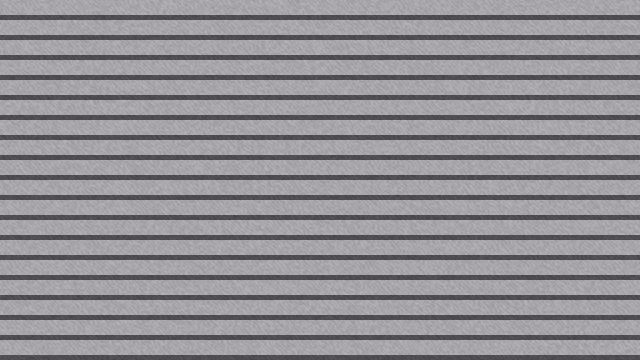
This pattern is drawn by a WebGL 1 fragment shader. Its source:

```glsl
precision highp float;
// Horizontal pinstripe cloth: pale grey bands, thin charcoal lines, fine woven grain.

uniform vec2 u_resolution;

const float STRIPES = 18.0;              // repeats down the canvas
const float LINE_SHARE = 0.25;           // dark part of each repeat
const vec3 BAND_COLOR = vec3(0.66, 0.65, 0.67);
const vec3 LINE_COLOR = vec3(0.31, 0.30, 0.32);
const vec2 GRAIN_CELLS = vec2(320.0, 180.0);
const vec2 WARP_CELLS = vec2(128.0, 72.0);
const vec2 THREADS = vec2(128.0, 72.0);  // diagonal threads across and down
const float GRAIN_AMOUNT = 0.07;
const float THREAD_AMOUNT = 0.018;
const float THREAD_WARP = 7.0;
const float TAU = 6.2831853;

float hash(vec2 p) {
  vec3 q = fract(vec3(p.xyx) * 0.1031);
  q += dot(q, q.yzx + 33.33);
  return fract((q.x + q.y) * q.z);
}

// Value noise that wraps after a whole number of cells
float wrappedNoise(vec2 uv, vec2 cells) {
  vec2 p = uv * cells;
  vec2 cell = floor(p);
  vec2 f = fract(p);
  f = f * f * (3.0 - 2.0 * f);
  vec2 lo = mod(cell, cells);
  vec2 hi = mod(cell + 1.0, cells);
  float bottom = mix(hash(lo), hash(vec2(hi.x, lo.y)), f.x);
  float top = mix(hash(vec2(lo.x, hi.y)), hash(hi), f.x);
  return mix(bottom, top, f.y);
}

// Coverage of the dark line at the foot of each repeat
float lineMask(float y) {
  float pixel = STRIPES / u_resolution.y;
  float fromCenter = abs(fract(y * STRIPES - 0.5 * LINE_SHARE + 0.5) - 0.5);
  return clamp(0.5 + (0.5 * LINE_SHARE - fromCenter) / pixel, 0.0, 1.0);
}

// Short, wandering diagonal threads with speckled grain
float clothTexture(vec2 uv) {
  float warp = THREAD_WARP * wrappedNoise(uv, WARP_CELLS);
  float thread = sin(TAU * dot(uv, THREADS) + warp);
  float grain = wrappedNoise(uv, GRAIN_CELLS) - 0.5;
  return THREAD_AMOUNT * thread + GRAIN_AMOUNT * grain;
}

void main() {
  vec2 uv = gl_FragCoord.xy / u_resolution;
  float line = lineMask(uv.y);
  vec3 color = mix(BAND_COLOR, LINE_COLOR, line);
  color += clothTexture(uv) * mix(1.0, 0.7, line);
  gl_FragColor = vec4(color, 1.0);
}
```
